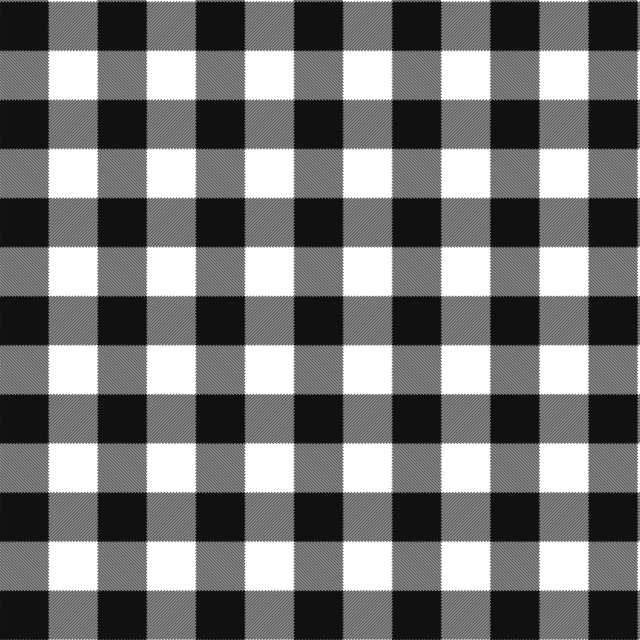
Write a WebGL 2 fragment shader that draws this pattern.

```glsl
#version 300 es
precision highp float;
// Black and white gingham check with fine diagonal twill in the grey squares.

uniform vec2 u_resolution;
out vec4 fragColor;

const float TAU = 6.2831853;
const float REPEATS = 6.52;       // checks across the canvas
const float THREADS = 32.0;       // twill lines per check
const vec2 OFFSET = vec2(0.005, -0.0025);

const float BLACK = 0.068;
const float GREY = 0.46;
const float WHITE = 0.995;
const float TWILL_CONTRAST = 0.115;
const float SERRATION = 0.006;    // depth of the thread steps along edges

// 1 in the first half of each unit interval, 0 in the second.
float band(float t, float softness) {
    float d = abs(fract(t + 0.25) - 0.5);
    return 1.0 - smoothstep(0.25 - softness, 0.25 + softness, d);
}

// Wave that makes one cycle per thread.
float threadWave(float t) {
    return sin(TAU * THREADS * t);
}

// Twill lines: slope +1 rises to the right, -1 falls to the right.
float twill(vec2 p, float slope, float contrast) {
    return GREY + contrast * threadWave(p.x - slope * p.y);
}

void main() {
    float side = min(u_resolution.x, u_resolution.y);
    vec2 p = gl_FragCoord.xy / side * REPEATS + OFFSET;
    float pixel = REPEATS / side;
    float softness = max(0.008, 0.7 * pixel);

    // Fade the threads when they are too fine to resolve.
    float detail = 1.0 - smoothstep(0.45, 0.7, THREADS * pixel);
    float contrast = TWILL_CONTRAST * detail;

    // Dark vertical and horizontal bands with stepped edges.
    float step1 = SERRATION * detail;
    float warp = band(p.x + step1 * threadWave(p.y), softness);
    float weft = band(p.y + step1 * threadWave(p.x), softness);

    // Blend the four kinds of square.
    float darkRow = mix(twill(p, 1.0, contrast), BLACK, warp);
    float lightRow = mix(WHITE, twill(p, -1.0, contrast), warp);
    float shade = mix(lightRow, darkRow, weft);

    fragColor = vec4(vec3(shade), 1.0);
}
```
